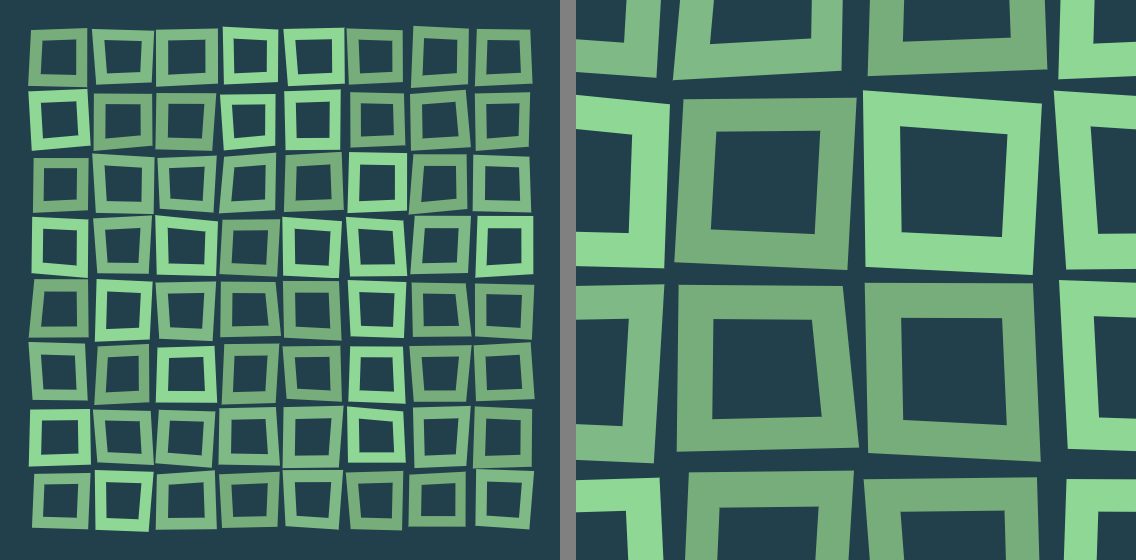
Left, the full canvas; right, a detail of the centre.
Write a Shadertoy shader that draws this pattern.

```glsl
// Eight by eight grid of hand-cut, slightly skewed green square frames on dark teal.

#define CELLS 8.0          // repeats across and down
#define PITCH 0.1132       // spacing between frame centres
#define GRID_SHIFT 0.0028  // offset of the grid from the canvas centre
#define HALF_SIZE 0.0508   // half the side of an unskewed frame
#define JITTER 0.0057      // largest corner displacement per axis
#define HOLE_SCALE 0.6     // size of the hole relative to the frame
#define BACKGROUND vec3(0.133, 0.247, 0.298)
#define LIGHT_GREEN vec3(0.562, 0.845, 0.582)
#define MID_GREEN vec3(0.494, 0.726, 0.525)
#define DEEP_GREEN vec3(0.468, 0.680, 0.478)

// Integer hash: three independent values in 0..1
vec3 hash3(uvec3 v) {
    v = v * 1664525u + 1013904223u;
    v.x += v.y * v.z;
    v.y += v.z * v.x;
    v.z += v.x * v.y;
    v ^= v >> 16u;
    v.x += v.y * v.z;
    v.y += v.z * v.x;
    v.z += v.x * v.y;
    return vec3(v >> 8u) / 16777216.0;
}

// Jittered corner of a cell's frame, counter-clockwise from lower left
vec2 frameCorner(uvec2 cell, int index) {
    vec2 side = vec2(index == 1 || index == 2 ? 1.0 : -1.0,
                     index >= 2 ? 1.0 : -1.0);
    vec2 offset = hash3(uvec3(cell, uint(index))).xy * 2.0 - 1.0;
    return side * HALF_SIZE + offset * JITTER;
}

// Signed distance to the frame: outer quad minus its scaled copy
float frameDistance(vec2 p, uvec2 cell) {
    float outer = -1.0;
    float hole = -1.0;
    vec2 start = frameCorner(cell, 3);
    for (int i = 0; i < 4; i++) {
        vec2 end = frameCorner(cell, i);
        vec2 edge = normalize(end - start);
        vec2 normal = vec2(edge.y, -edge.x);
        outer = max(outer, dot(p - start, normal));
        hole = max(hole, dot(p - start * HOLE_SCALE, normal));
        start = end;
    }
    return max(outer, -hole);
}

// One of three greens, chosen evenly per cell
vec3 frameColour(uvec2 cell) {
    float pick = hash3(uvec3(cell, 17u)).z * 3.0;
    return pick < 1.0 ? LIGHT_GREEN : pick < 2.0 ? MID_GREEN : DEEP_GREEN;
}

void mainImage(out vec4 fragColor, in vec2 fragCoord) {
    float pixel = 1.0 / min(iResolution.x, iResolution.y);
    vec2 p = (fragCoord - 0.5 * iResolution.xy) * pixel - GRID_SHIFT;

    // Nearest cell of the finite grid, and position around its centre
    vec2 index = clamp(floor(p / PITCH + 0.5 * CELLS), 0.0, CELLS - 1.0);
    vec2 local = p - (index + 0.5 - 0.5 * CELLS) * PITCH;
    uvec2 cell = uvec2(index);

    // Flat fill with one-pixel edge smoothing
    float coverage = clamp(0.5 - frameDistance(local, cell) / pixel, 0.0, 1.0);
    fragColor = vec4(mix(BACKGROUND, frameColour(cell), coverage), 1.0);
}
```
